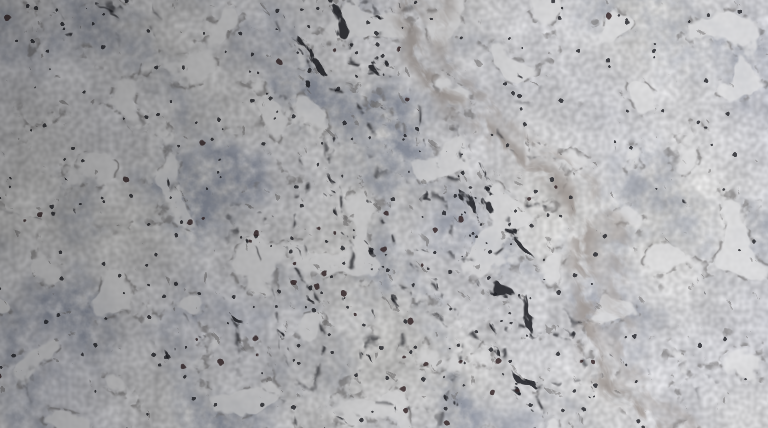
Write a Shadertoy shader that draws this texture.

```glsl
// Pale grey granite slab with blue clouds, black mineral flecks and a taupe vein.

const vec3 BODY  = vec3(0.905, 0.905, 0.915);
const vec3 PALE  = vec3(0.99, 0.99, 0.995);
const vec3 BLUE  = vec3(0.60, 0.63, 0.70);
const vec3 TAUPE = vec3(0.69, 0.655, 0.635);
const vec3 CRUMB = vec3(0.52, 0.51, 0.51);
const vec3 BLACK = vec3(0.15, 0.155, 0.18);
const vec3 GARNET = vec3(0.26, 0.19, 0.20);

vec2 hash2(vec2 p) {
    vec3 q = fract(vec3(p.xyx) * vec3(0.1031, 0.1030, 0.0973));
    q += dot(q, q.yzx + 33.33);
    return fract((q.xx + q.yz) * q.zy);
}

vec2 gradient(vec2 cell) {
    float a = 6.2832 * hash2(cell).x;
    return vec2(cos(a), sin(a));
}

// Gradient noise, roughly -1 to 1
float noise(vec2 p) {
    vec2 i = floor(p), f = fract(p);
    vec2 u = f * f * f * (f * (f * 6.0 - 15.0) + 10.0);
    vec2 e = vec2(1.0, 0.0);
    float low = mix(dot(gradient(i), f), dot(gradient(i + e), f - e), u.x);
    float high = mix(dot(gradient(i + e.yx), f - e.yx),
                     dot(gradient(i + e.xx), f - e.xx), u.x);
    return 1.4 * mix(low, high, u.y);
}

float fbm(vec2 p, int octaves) {
    float sum = 0.0, amp = 0.5;
    for (int i = 0; i < octaves; i++) {
        sum += amp * noise(p);
        p = mat2(1.6, 1.2, -1.2, 1.6) * p + 17.3;
        amp *= 0.5;
    }
    return sum;
}

float bell(float d, float width) {
    return exp(-d * d / (width * width));
}

// Coordinates along and across the falling diagonal, stretched along it
vec2 grainSpace(vec2 p, float stretch) {
    vec2 along = normalize(vec2(0.62, -0.78));
    return vec2(dot(p, along) / stretch, dot(p, vec2(-along.y, along.x)));
}

// Horizontal position of the taupe vein at height y
float veinCentre(float y) {
    return 1.57 - 0.6 * y + 0.08 * cos(9.0 * (y - 0.5));
}

// Round scattered grains; share is the fraction of filled cells
float grains(vec2 p, float scale, float share) {
    vec2 q = p * scale, cell = floor(q);
    float cover = 0.0;
    for (int y = -1; y <= 1; y++)
    for (int x = -1; x <= 1; x++) {
        vec2 c = cell + vec2(x, y);
        vec2 r = hash2(c + 71.0);
        float radius = mix(0.12, 0.34, r.y);
        float d = length(q - c - hash2(c)) + 0.12 * noise(q * 2.5);
        cover = max(cover, step(r.x, share) * smoothstep(radius + 0.07, radius - 0.07, d));
    }
    return cover;
}

// Crumbly flecks that thicken where density is high
float flecks(vec2 p, float scale, float density) {
    float threshold = mix(0.52, 0.20, density);
    return smoothstep(threshold, threshold + 0.12, fbm(p * scale, 4));
}

vec3 granite(vec2 p) {
    vec2 warped = p + 0.05 * vec2(fbm(p * 6.0, 4), fbm(p * 6.0 + 40.0, 4));
    vec2 g = grainSpace(warped, 1.7);
    float fromVein = warped.x - veinCentre(p.y);
    float rightSide = smoothstep(-0.1, 0.15, fromVein);

    // Mottled ground
    vec3 col = BODY + 0.16 * fbm(warped * 10.0, 4) + 0.09 * noise(p * 75.0);
    col += vec3(0.02, 0.015, -0.01) * noise(p * 3.0 + 5.0);

    // Blue-grey clouds, broken up by finer grain
    float cloud = smoothstep(-0.10, 0.38, fbm(grainSpace(warped, 1.4) * 4.0 + 3.0, 4));
    cloud *= clamp(0.62 + 1.3 * fbm(p * 24.0, 4), 0.0, 1.0);
    col = mix(col, BLUE, cloud * mix(0.85, 0.5, rightSide));

    // Pale crystals with crumbly rims
    float crystal = noise(warped * 9.0 + 21.0) + 0.3 * fbm(p * 22.0, 3);
    col = mix(col, PALE, 0.75 * smoothstep(0.30, 0.42, crystal));
    float rim = bell(crystal - 0.27, 0.07) * smoothstep(0.0, 0.25, fbm(p * 32.0 + 8.0, 3));
    col = mix(col, CRUMB, 0.6 * rim);

    // Taupe vein in two ragged strands
    float strands = bell(fromVein, 0.035) + 0.6 * bell(fromVein - 0.075, 0.022);
    strands *= smoothstep(-0.25, 0.2, fbm(g * 24.0 + 60.0, 4));
    col = mix(col, TAUPE, 0.8 * min(strands, 1.0));

    // Dark minerals gather left of the vein and in the middle
    float density = 0.75 * bell(fromVein + 0.19, 0.09)
                  + 0.5 * bell(length((p - vec2(0.92, 0.40)) * vec2(0.8, 1.0)), 0.28)
                  + 0.7 * fbm(p * 3.5 + 12.0, 3) + 0.18 - 0.15 * rightSide;
    density = clamp(density, 0.0, 1.0);
    col = mix(col, CRUMB, 0.55 * flecks(g + 7.0, 38.0, 0.35 + 0.5 * density));
    col = mix(col, BLACK, 0.88 * flecks(g, 21.0, density));
    float thread = bell(noise(g * 9.0 + 31.0), 0.06) * smoothstep(0.0, 0.3, fbm(p * 26.0, 3));
    col = mix(col, BLACK, 0.7 * thread * smoothstep(0.1, 0.6, density));

    // Loose grains
    col = mix(col, BLACK, 0.8 * grains(p, 62.0, 0.02 + 0.07 * density));
    return mix(col, GARNET, 0.85 * grains(p + 3.0, 44.0, 0.05 * density));
}

void mainImage(out vec4 fragColor, in vec2 fragCoord) {
    vec2 p = fragCoord / iResolution.y;
    float across = fragCoord.x / iResolution.x;
    float light = mix(0.65, 0.89, smoothstep(-0.1, 0.85, across));
    light *= 1.0 - 0.10 * p.y * (1.0 - across);
    fragColor = vec4(clamp(granite(p) * light, 0.0, 1.0), 1.0);
}
```
